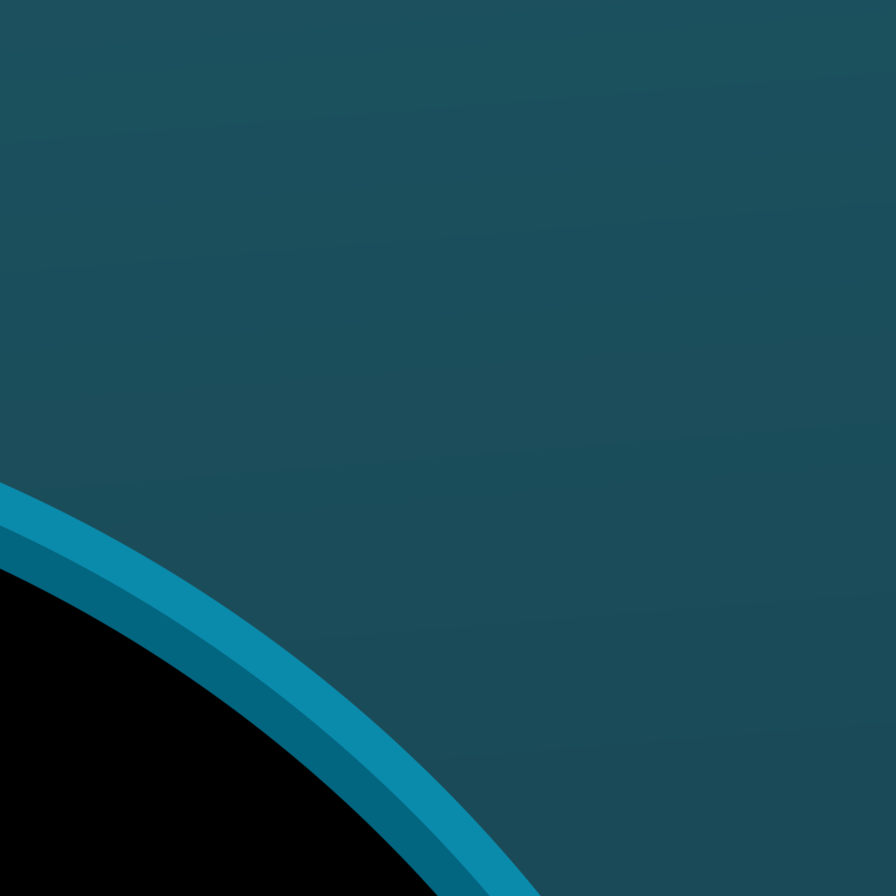
Reproduce this background procedurally as a Shadertoy shader.

```glsl
// Draws a black disc with a two-tone blue rim rising from the lower left over a soft teal gradient.

const vec3 TEAL_TOP    = vec3(0.108, 0.315, 0.368);
const vec3 TEAL_BOTTOM = vec3(0.100, 0.288, 0.342);
const vec3 RIM_LIGHT   = vec3(0.045, 0.545, 0.675);
const vec3 RIM_DARK    = vec3(0.008, 0.400, 0.505);
const vec3 DISC_BLACK  = vec3(0.0);

const vec2  DISC_CENTER = vec2(-0.660, -1.026);
const float DISC_RADIUS = 1.540;
const float RIM_WIDTH   = 0.0438;

// Signed distance to a circle, negative inside
float circleDistance(vec2 p, vec2 center, float radius) {
    return length(p - center) - radius;
}

// Paints a color wherever the distance is negative, with a smooth edge
vec3 paint(vec3 base, vec3 color, float dist, float softness) {
    return mix(color, base, smoothstep(-softness, softness, dist));
}

// Mostly vertical gradient, slightly darker toward the right
vec3 tealBackdrop(vec2 uv) {
    float height = clamp(uv.y - 0.08 * (uv.x - 0.5), 0.0, 1.0);
    return mix(TEAL_BOTTOM, TEAL_TOP, height);
}

void mainImage(out vec4 fragColor, in vec2 fragCoord) {
    vec2 uv = fragCoord / iResolution.xy;
    float softness = 1.0 / min(iResolution.x, iResolution.y);
    float disc = circleDistance(uv, DISC_CENTER, DISC_RADIUS);

    // Layers from the outer rim inward
    vec3 color = tealBackdrop(uv);
    color = paint(color, RIM_LIGHT, disc - 2.0 * RIM_WIDTH, softness);
    color = paint(color, RIM_DARK, disc - RIM_WIDTH, softness);
    color = paint(color, DISC_BLACK, disc, softness);

    fragColor = vec4(color, 1.0);
}
```
